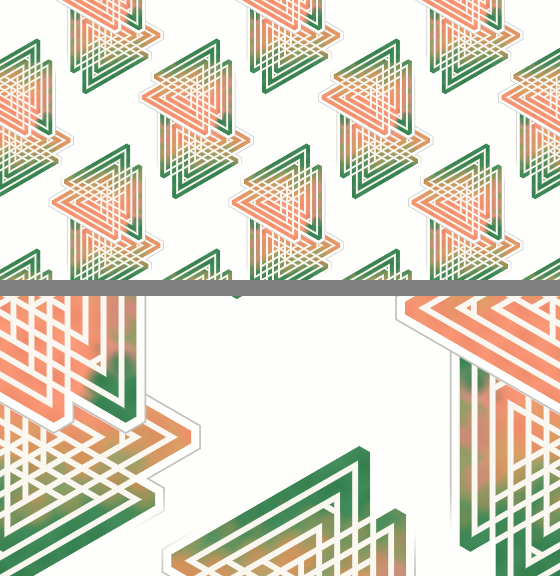
Top: the whole. Bottom: its middle third, enlarged.
A WebGL 2 fragment shader for this pattern:

```glsl
#version 300 es
precision highp float;
// Half-drop repeat of paired, interlaced striped triangles in mottled green, ochre and salmon.

uniform vec2 u_resolution;
out vec4 outColor;

// Lengths are in units of 1/384 of the canvas height.
const float CANVAS_UNITS = 384.0;
const vec2 REPEAT = vec2(246.5, 288.0);
const vec2 FIRST_CENTER = vec2(22.5, 221.0);

const float INRADIUS = 32.0;   // of one triangle
const float TIP_CUT = 59.0;    // distance from centre to the blunt tip
const float PITCH = 8.25;      // stripe plus gap
const float GAP = 2.7;
const float RINGS = 3.0;
const float HALO = 4.0;

const vec3 PAPER = vec3(0.995, 0.995, 0.99);
const vec3 CREAM = vec3(0.98, 0.97, 0.94);
const vec3 GREEN = vec3(0.24, 0.53, 0.34);
const vec3 OLIVE = vec3(0.56, 0.60, 0.38);
const vec3 OCHRE = vec3(0.84, 0.60, 0.38);
const vec3 SALMON = vec3(0.97, 0.58, 0.45);
const vec3 MAUVE = vec3(0.80, 0.57, 0.52);
const vec3 PENCIL = vec3(0.76, 0.76, 0.75);

vec2 hash2(vec2 p) {
  vec2 k = vec2(dot(p, vec2(127.1, 311.7)), dot(p, vec2(269.5, 183.3)));
  return fract(sin(k) * 43758.5);
}

// Distance to the nearest scattered feature point.
float cellular(vec2 p) {
  vec2 cell = floor(p), f = fract(p);
  float nearest = 2.0;
  for (int j = -1; j <= 1; j++)
    for (int i = -1; i <= 1; i++) {
      vec2 o = vec2(i, j);
      nearest = min(nearest, length(o + hash2(cell + o) - f));
    }
  return nearest;
}

// Coverage of the region where d is negative.
float fill(float d, float px) {
  return clamp(0.5 - d / px, 0.0, 1.0);
}

vec2 direction(float turns) {
  float a = 6.2831853 * turns;
  return vec2(cos(a), sin(a));
}

// Depth inside a left-pointing triangle with blunt tips.
float triangleDepth(vec2 p) {
  float reach = -1e3;
  for (int k = 0; k < 3; k++) {
    float along = dot(p, direction(float(k) / 3.0));
    reach = max(reach, max(along - INRADIUS, -along - TIP_CUT));
  }
  return -reach;
}

// x: depth inside three overlapping triangles; y: stripe ink.
vec2 interlacedTriangles(vec2 p, float px) {
  float depth = -1e3, gaps = 0.0;
  for (int k = 0; k < 3; k++) {
    vec2 center = vec2(1.0, 39.0) + 19.0 * direction(0.25 + float(k) / 3.0);
    float d = triangleDepth(p - center);
    float line = abs(mod(d + 0.5 * (GAP + PITCH), PITCH) - 0.5 * PITCH) - 0.5 * GAP;
    float inBand = step(-HALO, d) * step(d, RINGS * PITCH + 1.0);
    gaps = max(gaps, fill(line, px) * inBand);
    depth = max(depth, d);
  }
  return vec2(depth, fill(-depth, px) * (1.0 - gaps));
}

// Watercolour wash: salmon through ochre and olive to green.
vec3 wash(vec2 p, float shift) {
  float mottle = cellular(p / 13.0) - 0.5;
  float wave = sin(p.x * 0.13 + 2.0 * sin(p.y * 0.06)) + sin(p.y * 0.17 - p.x * 0.07);
  float h = p.y + shift + 22.0 * mottle + 4.0 * wave;
  vec3 c = mix(SALMON, OCHRE, smoothstep(22.0, 48.0, h));
  float upright = smoothstep(26.0, 44.0, p.x);
  c = mix(c, MAUVE, 0.75 * upright);
  c = mix(c, OLIVE, upright * smoothstep(-0.1, 0.4, mottle + 0.15 * wave));
  c = mix(c, OLIVE, smoothstep(46.0, 66.0, h));
  c = mix(c, GREEN, smoothstep(62.0, 84.0, h));
  float foot = length(p - vec2(47.0, -16.0)) + 14.0 * mottle;
  c = mix(c, GREEN, 1.0 - smoothstep(12.0, 30.0, foot));
  return c + 0.07 * mottle;
}

// Lays one half of the motif, with halo and thin outline, over a colour.
vec3 layHalf(vec3 under, vec2 p, float shift, float px) {
  vec2 shape = interlacedTriangles(p, px);
  vec3 c = mix(under, PAPER, fill(-shape.x - HALO, px));
  c = mix(c, CREAM, fill(-shape.x, px));
  float outline = fill(abs(shape.x + HALO) - 0.4, px);
  float fade = 1.0 - smoothstep(50.0, 75.0, p.y);
  c = mix(c, PENCIL, outline * fade);
  return mix(c, wash(p, shift), shape.y);
}

void main() {
  float px = CANVAS_UNITS / u_resolution.y;
  vec2 p = gl_FragCoord.xy * px;
  vec3 color = PAPER;
  // Two staggered grids; the upright half lies over the turned one.
  for (int k = 0; k < 2; k++) {
    vec2 q = p - FIRST_CENTER - 0.5 * REPEAT * float(k);
    q = mod(q + 0.5 * REPEAT, REPEAT) - 0.5 * REPEAT;
    color = layHalf(color, -q, 12.0, px);
    color = layHalf(color, q, 0.0, px);
  }
  outColor = vec4(color, 1.0);
}
```
